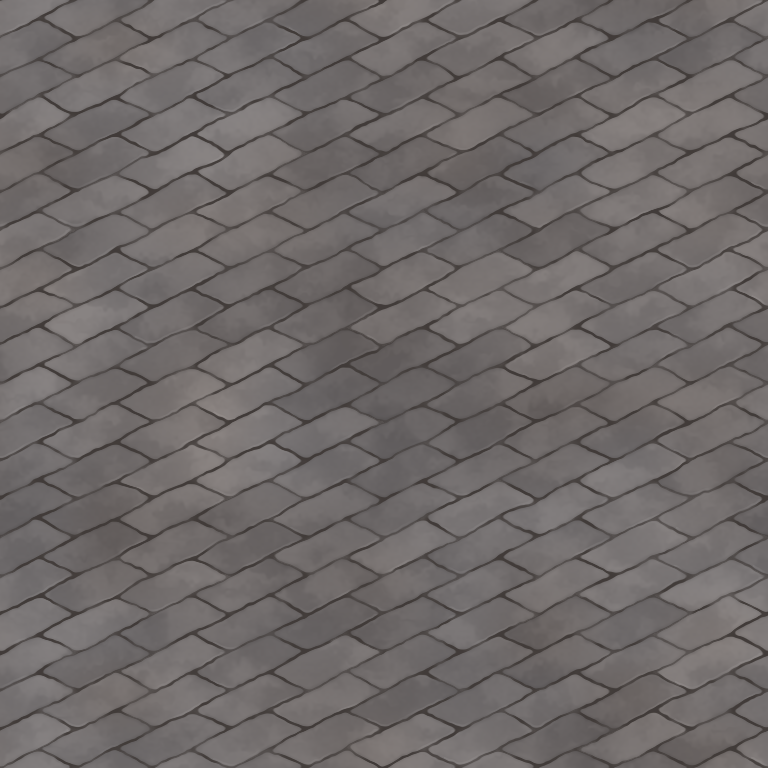
Reproduce this texture procedurally as a three.js fragment shader.

```glsl
varying vec2 vUv;

float hash(vec2 p) {
  p = fract(p * vec2(0.1031, 0.1137));
  p += dot(p, p.yx + 33.33);
  return fract((p.x + p.y) * p.x * 17.31);
}

// Value noise that wraps after the given number of cells
float noise(vec2 uv, vec2 cells) {
  vec2 p = uv * cells;
  vec2 i = floor(p);
  vec2 f = fract(p);
  f = f * f * (3.0 - 2.0 * f);
  vec2 lo = mod(i, cells) + 7.0;
  vec2 hi = mod(i + 1.0, cells) + 7.0;
  return mix(mix(hash(lo), hash(vec2(hi.x, lo.y)), f.x),
             mix(hash(vec2(lo.x, hi.y)), hash(hi), f.x), f.y);
}

float fbm(vec2 uv, vec2 cells) {
  return 0.55 * noise(uv, cells) + 0.29 * noise(uv, cells * 2.0)
       + 0.16 * noise(uv, cells * 4.0);
}

float smoothMin(float a, float b, float k) {
  float h = max(k - abs(a - b), 0.0) / k;
  return min(a, b) - h * h * k * 0.25;
}

void main() {
  // Hand-cut wobble of the joints
  vec2 wobble = vec2(noise(vUv, vec2(23.0, 31.0)), noise(vUv + 0.37, vec2(29.0, 37.0))) - 0.5;
  vec2 fray = vec2(noise(vUv, vec2(130.0)), noise(vUv + 0.61, vec2(150.0))) - 0.5;
  vec2 p = (vUv + wobble * 0.0045 + fray * 0.0016) * vec2(10.0, 20.0);

  // Slanted running bond: rows climb to the right, end joints fall
  float across = p.y - p.x;
  float row = floor(across);
  float along = (p.x + p.y - row) * 0.5;
  float column = floor(along);
  vec2 stone = mod(vec2(column, column + row), vec2(10.0, 20.0));
  vec2 cell = vec2(along - column, across - row);

  // Distances to the joints in canvas units
  float longEdge = min(cell.y, 1.0 - cell.y) / 22.36;
  float shortEdge = min(cell.x, 1.0 - cell.x) / 11.18;
  float edge = smoothMin(longEdge, shortEdge, 0.006);

  // Stone tone: individual shade, broad clouds and painted blotches
  float shade = hash(stone + 3.7);
  float clouds = fbm(vUv + 0.13, vec2(5.0, 7.0));
  vec2 smear = vUv + (fray + wobble) * 0.012 + stone.yx * 0.173;
  float blotch = smoothstep(0.3, 0.7, fbm(smear, vec2(18.0, 28.0)));
  float grain = noise(vUv, vec2(190.0, 230.0)) - 0.5;
  float tone = 0.5 + (shade - 0.5) * 0.36 + (clouds - 0.5) * 0.9
             + (blotch - 0.5) * 0.28 + grain * 0.05;
  vec3 color = mix(vec3(0.375, 0.357, 0.357), vec3(0.535, 0.513, 0.508), clamp(tone, 0.0, 1.0));
  color += vec3(0.006, 0.0, -0.006) * (noise(vUv + 0.29, vec2(9.0, 13.0)) - 0.5) * 2.0;

  // Worn pale rims, mostly on the lower and left edges
  float rimWear = smoothstep(0.5, 0.85, noise(vUv + 0.71, vec2(26.0, 34.0)));
  float rim = smoothstep(0.001, 0.0025, edge) * (1.0 - smoothstep(0.003, 0.0052, edge));
  float lowerLeft = 1.0 - 0.6 * step(0.5, max(cell.y, cell.x * step(shortEdge, longEdge)));
  color += 0.055 * rim * rimWear * lowerLeft;

  // Soft grime beside the joints
  color *= 1.0 - 0.09 * (1.0 - smoothstep(0.0, 0.006, edge));

  // Dark joints of uneven width and strength
  float wear = fbm(vUv + 0.47, vec2(34.0, 42.0));
  float halfWidth = mix(0.0007, 0.0019, wear);
  float joint = 1.0 - smoothstep(halfWidth - 0.0006, halfWidth + 0.001, edge);
  float strength = mix(0.5, 1.0, smoothstep(0.25, 0.7, wear));
  color = mix(color, vec3(0.255, 0.232, 0.222), joint * strength);

  gl_FragColor = vec4(color, 1.0);
}
```
